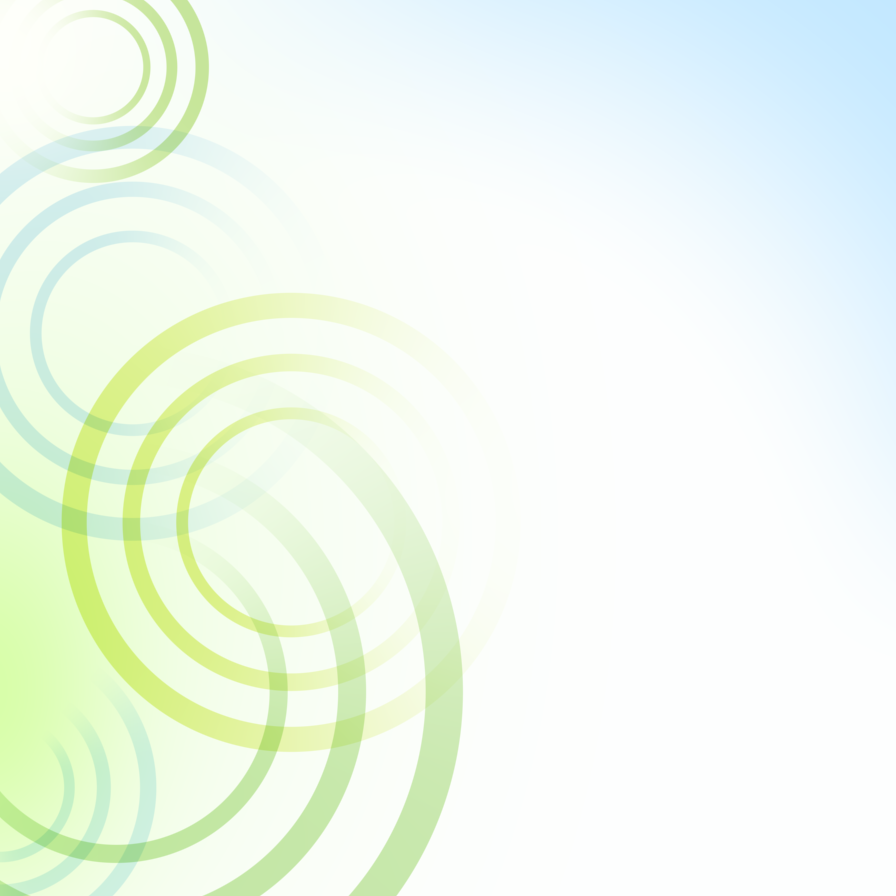
Write a Shadertoy shader that draws this background.

```glsl
// Soft spring backdrop: fading translucent rings over green and sky-blue glows.

// Background colours
const vec3 PAPER = vec3(0.993, 0.997, 0.997);
const vec3 SKY   = vec3(0.765, 0.91, 1.0);
const vec3 MIST  = vec3(0.945, 0.995, 0.90);
const vec3 LIME  = vec3(0.845, 0.995, 0.66);
const vec3 SUN   = vec3(1.0, 1.0, 0.98);

// Ring tints, multiplied over the background
const vec3 YELLOW_TINT = vec3(0.895, 0.945, 0.56);
const vec3 GREEN_TINT  = vec3(0.79, 0.91, 0.68);
const vec3 LEAF_TINT   = vec3(0.80, 0.905, 0.62);
const vec3 BLUE_TINT   = vec3(0.84, 0.93, 0.975);
const vec3 AQUA_TINT   = vec3(0.85, 0.945, 0.97);

// Centres of the ring groups
const vec2 YELLOW_POS = vec2(0.325, 0.417);
const vec2 GREEN_POS  = vec2(0.130, 0.228);
const vec2 LEAF_POS   = vec2(0.104, 0.925);
const vec2 BLUE_POS   = vec2(0.148, 0.628);
const vec2 AQUA_POS   = vec2(0.000, 0.121);

// Sky begins outside a large circle
const vec2 SKY_POS = vec2(0.39, 0.30);
const vec2 SKY_RANGE = vec2(0.46, 0.94);

// Elliptical Gaussian falloff
float glow(vec2 p, vec2 center, vec2 size) {
    vec2 q = (p - center) / size;
    return exp(-dot(q, q));
}

// Three concentric rings; opacity rises along a direction over fadeRange
vec3 ringTint(vec2 p, vec2 center, vec3 radii, vec3 halfWidths,
              vec2 fadeDir, vec2 fadeRange, vec3 tint) {
    vec2 q = p - center;
    float dist = length(q);
    float aa = 0.9 / iResolution.y;
    float along = dot(q, normalize(fadeDir)) / max(dist, 1e-4);
    float opacity = smoothstep(fadeRange.x, fadeRange.y, along);
    float cover = 0.0;
    for (int i = 0; i < 3; i++) {
        float edge = abs(dist - radii[i]) - halfWidths[i];
        cover = max(cover, 1.0 - smoothstep(-aa, aa, edge));
    }
    return mix(vec3(1.0), tint, cover * opacity);
}

vec3 background(vec2 p) {
    float sky = smoothstep(SKY_RANGE.x, SKY_RANGE.y, distance(p, SKY_POS));
    sky *= smoothstep(0.08, 0.60, p.x) * smoothstep(0.22, 0.55, p.y);
    vec3 col = mix(PAPER, SKY, sky);
    col = mix(col, MIST, glow(p, vec2(0.05, 0.40), vec2(0.34, 0.48)));
    return mix(col, LIME, glow(p, vec2(-0.02, 0.23), vec2(0.15, 0.23)));
}

void mainImage(out vec4 fragColor, in vec2 fragCoord) {
    vec2 p = fragCoord / iResolution.y;
    vec3 col = background(p);

    // Ring groups
    col *= ringTint(p, BLUE_POS, vec3(0.2188, 0.1608, 0.1081),
                    vec3(0.0127, 0.0085, 0.0065),
                    vec2(-1.0, 0.0), vec2(-1.1, 0.5), BLUE_TINT);
    col *= ringTint(p, LEAF_POS, vec3(0.1217, 0.0879, 0.0599),
                    vec3(0.0075, 0.0060, 0.0040),
                    vec2(1.0, 0.15), vec2(-1.2, 1.0), LEAF_TINT);
    col *= ringTint(p, AQUA_POS, vec3(0.1654, 0.1159, 0.0775),
                    vec3(0.0091, 0.0078, 0.0059),
                    vec2(0.85, -0.5), vec2(0.1, 0.8), AQUA_TINT);
    col *= ringTint(p, GREEN_POS, vec3(0.3659, 0.2630, 0.1810),
                    vec3(0.0208, 0.0156, 0.0101),
                    vec2(0.45, -0.89), vec2(-0.95, 1.0), GREEN_TINT);
    col *= ringTint(p, YELLOW_POS, vec3(0.2422, 0.1784, 0.1217),
                    vec3(0.0140, 0.0098, 0.0066),
                    vec2(-1.0, -0.15), vec2(-1.2, 1.1), YELLOW_TINT);

    // Sunlight washing out the upper left
    col = mix(col, SUN, 0.9 * glow(p, vec2(0.01, 0.94), vec2(0.09, 0.10)));

    fragColor = vec4(col, 1.0);
}
```
